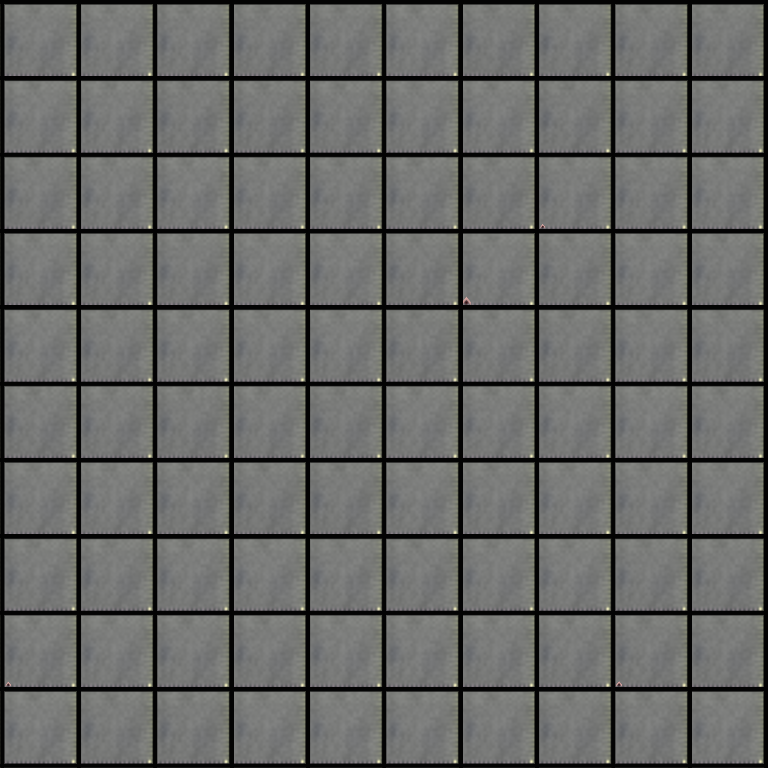
A Shadertoy shader for this pattern:

```glsl
// Ten by ten grid of faintly mottled grey tiles split by thin black lines.

float hash(vec2 p) {
    return fract(sin(dot(p, vec2(127.1, 311.7))) * 43758.55);
}

float noise(vec2 p) {
    vec2 i = floor(p), f = fract(p);
    f = f * f * (3.0 - 2.0 * f);
    return mix(mix(hash(i), hash(i + vec2(1, 0)), f.x),
               mix(hash(i + vec2(0, 1)), hash(i + vec2(1, 1)), f.x), f.y);
}

// Soft round spot, 1 at its centre
float spot(vec2 p, vec2 centre, vec2 radius) {
    vec2 d = (p - centre) / radius;
    return exp(-dot(d, d));
}

// Tile surface; p runs from 0 to 32 across the tile
vec3 tileColor(vec2 p, vec2 id) {
    vec3 color = vec3(0.473, 0.477, 0.471);

    // Mottling shared by all tiles, with a little of each tile's own
    color += 0.045 * (noise(p * vec2(0.4, 0.17) + 3.0) - 0.5);
    color += 0.04 * (noise(p * 0.8 + 40.0) - 0.5);
    color += 0.02 * (noise(p * 0.6 + id * 37.0) - 0.5);
    color += 0.008 * (hash(id + 5.0) - 0.5);

    // Bluish smudges at the left and lower middle, paler top
    color -= vec3(0.05, 0.045, 0.025) * spot(p, vec2(3.5, 15.0), vec2(3.0, 5.0));
    color -= vec3(0.025, 0.025, 0.015) * spot(p, vec2(20.0, 11.0), vec2(5.0, 6.0));
    color += vec3(0.018, 0.02, 0.012) * smoothstep(22.0, 32.0, p.y);

    // Beaded bottom and right edges
    vec2 bead = sin(3.14159 * p);
    float bottom = exp(-p.y * p.y * 0.7);
    float right = exp(-(32.0 - p.x) * 0.6);
    color += bottom * (bead.x * vec3(0.09, 0.07, 0.08) - vec3(0.03, 0.05, 0.02));
    color += right * (bead.y * vec3(0.05, 0.05, 0.03) + vec3(0.03, 0.04, -0.03));

    // Pale yellow glint in the lower right corner
    color += vec3(0.42, 0.42, 0.25) * spot(p, vec2(30.7, 0.9), vec2(0.8));
    return color;
}

// Pink chevron with a dark core near the lower left corner
vec3 addFleck(vec3 color, vec2 p, float size) {
    vec2 c = (p - vec2(1.7, 0.6 + size)) / size;
    float arms = abs(c.y + abs(c.x) * 1.2 - 0.5);
    float arch = (1.0 - smoothstep(0.2, 0.6, arms)) * (1.0 - smoothstep(0.9, 1.4, abs(c.x)));
    color = mix(color, vec3(0.9, 0.68, 0.66), arch * 0.85);
    return mix(color, vec3(0.2, 0.03, 0.05), 0.9 * spot(c, vec2(0.0, -0.6), vec2(0.5)));
}

void mainImage(out vec4 fragColor, in vec2 fragCoord) {
    // Canvas is 342 units: tiles of 32 with lines of 2 on every side
    vec2 q = fragCoord / iResolution.xy * 342.0 - 2.0;
    vec2 id = floor(q / 34.0);
    vec2 p = q - id * 34.0;

    vec3 color = tileColor(p, id);

    // Flecked tiles: column, row from the bottom, size
    vec3 flecks[4] = vec3[4](vec3(6, 6, 1.7), vec3(7, 7, 0.9),
                             vec3(0, 1, 1.0), vec3(8, 1, 1.1));
    for (int i = 0; i < 4; i++) {
        if (id == flecks[i].xy) color = addFleck(color, p, flecks[i].z);
    }

    // Black lines with soft edges
    vec2 d = abs(p - 16.0) - 16.0;
    float soft = max(0.45, 171.0 / iResolution.y);
    float line = smoothstep(-soft, soft, max(d.x, d.y));
    fragColor = vec4(mix(color, vec3(0.01), line), 1.0);
}
```
